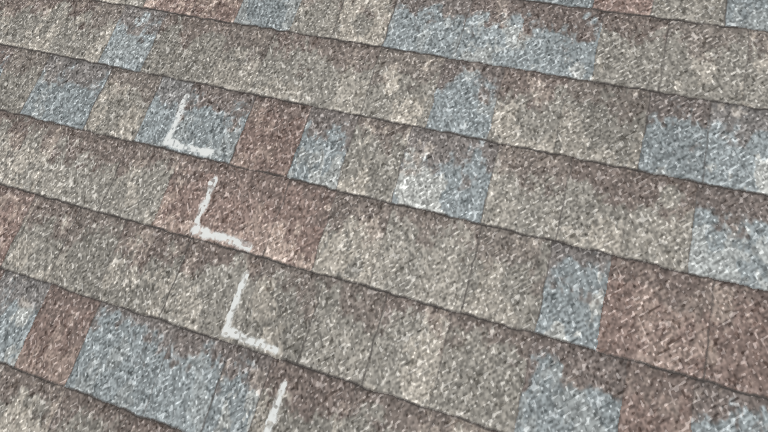
Give the GLSL for this texture, as a Shadertoy shader.

```glsl
// Weathered roof shingles seen at a slant: a projective map gives tab and course
// coordinates, each tab gets a hashed width and granule colour, then ragged bands,
// lichen, speckle, worn seams and a diagonal run of L-shaped chalk strokes.

const vec3 BROWN_GREY = vec3(0.535, 0.522, 0.495);
const vec3 BLUE_GREY  = vec3(0.535, 0.56, 0.565);
const vec3 RED_BROWN  = vec3(0.505, 0.445, 0.42);
const vec3 BAND       = vec3(0.455, 0.415, 0.395);
const vec3 LICHEN     = vec3(0.74, 0.70, 0.645);
const vec3 SEAM       = vec3(0.31, 0.295, 0.285);
const vec3 CHALK      = vec3(0.90, 0.91, 0.90);

float hash(vec2 p) {
    return fract(sin(dot(p, vec2(127.1, 311.7))) * 43758.5453);
}

float noise(vec2 p) {
    vec2 i = floor(p), f = fract(p);
    f = f * f * (3.0 - 2.0 * f);
    return mix(mix(hash(i), hash(i + vec2(1, 0)), f.x),
               mix(hash(i + vec2(0, 1)), hash(i + vec2(1, 1)), f.x), f.y);
}

// Octaves are rotated so that no grid direction shows
float fbm(vec2 p) {
    float sum = 0.0, amp = 0.5;
    for (int k = 0; k < 5; k++) {
        sum += amp * noise(p);
        p = mat2(1.6, 1.2, -1.2, 1.6) * p + 17.3;
        amp *= 0.58;
    }
    return sum / 1.11;
}

// Perspective: x counts tabs, y counts courses downward
vec2 roofCoords(vec2 p) {
    float depth = 1.0 + 0.188 * p.x + 0.3845 * p.y;
    float tab = 9.7 * (p.x + 0.53 * p.y - 0.19);
    float course = -1.047 * p.x + 7.958 * p.y + 1.265;
    return vec2(tab, course) / depth;
}

// Uneven position of the joint on the left of a tab
float jointAt(float tab, float row) {
    return tab + 0.5 * hash(vec2(tab, row + 31.0)) - 0.1;
}

float line(float dist, float halfWidth, float blur) {
    return 1.0 - smoothstep(halfWidth - blur, halfWidth + blur, dist);
}

float segment(vec2 p, vec2 a, vec2 b) {
    vec2 d = b - a;
    return length(p - a - d * clamp(dot(p - a, d) / dot(d, d), 0.0, 1.0));
}

// Granule colour of one tab
vec3 tabColour(vec2 id) {
    float kind = hash(id + 4.3);
    vec3 c = kind < 0.46 ? BROWN_GREY : kind < 0.72 ? BLUE_GREY : RED_BROWN;
    return c * (0.95 + 0.1 * hash(id + 3.1));
}

// L-shaped stroke, one per course, stepping sideways with each course
float chalkMark(vec2 roof, float row, float blur) {
    vec2 p = vec2(roof.x - 3.0 - 1.07 * (row - 2.0), roof.y - row);
    p += 0.12 * (vec2(fbm(roof * 7.0), fbm(roof * 7.0 + 40.0)) - 0.5);
    float reach = 0.8 + 0.3 * hash(vec2(row, 5.0));
    float d = min(segment(p, vec2(0.0, 0.25), vec2(0.0, 0.9)),
                  segment(p, vec2(0.0, 0.9), vec2(reach, 0.92)));
    float wear = smoothstep(0.15, 0.45, noise(roof * 24.0));
    float present = step(2.0, row) * step(row, 5.0);
    return present * line(d, 0.05, 0.01 + blur) * (0.4 + 0.55 * wear);
}

void mainImage(out vec4 fragColor, in vec2 fragCoord) {
    vec2 p = vec2(fragCoord.x, iResolution.y - fragCoord.y) / iResolution.y;
    float blur = 5.0 / iResolution.y;
    vec2 roof = roofCoords(p);
    vec2 grainPos = mat2(0.8, 0.6, -0.6, 0.8) * roof;
    float fine = noise(grainPos * 36.0);
    float coarse = noise(grainPos.yx * 17.0 + 60.0);

    // Course and tab lookup
    vec2 edge = roof + vec2(0.06, 0.05) * (fbm(roof * 6.0) - 0.5);
    float row = floor(edge.y), down = fract(edge.y);
    float tab = floor(edge.x + 0.1);
    tab -= step(edge.x, jointAt(tab, row));
    vec2 id = vec2(tab, row);
    float leftGap = edge.x - jointAt(tab, row);
    float rightGap = jointAt(tab + 1.0, row) - edge.x;

    // Base colour with a ragged, speckled dark band along the upper part
    vec3 col = tabColour(id);
    float patches = fbm(roof * 3.2 + 9.0 * hash(id));
    float ragged = down + 1.1 * (patches - 0.5) + 0.18 * (coarse - 0.5);
    float band = 1.0 - smoothstep(0.2, 0.42, ragged);
    col = mix(col, BAND, band * (0.45 + 0.5 * hash(id + 12.0)));

    // Crusty lichen blotches, heavier on some tabs and near their lower edge
    float growth = fbm(roof * vec2(3.0, 2.4) + 50.0 + 5.0 * hash(id + 2.0));
    growth += 0.14 * (down - 0.55) + 0.08 * (coarse - 0.5);
    float lichen = smoothstep(0.53, 0.62, growth);
    lichen *= 0.15 + 0.6 * hash(id + 21.0);
    col = mix(col, mix(col * 1.25, LICHEN, 0.5), lichen);

    // Mineral granules: fine and coarse speckle with pale and dark chips
    col *= 1.0 + 0.46 * (fine - 0.5) + 0.18 * (coarse - 0.5);
    col += 0.19 * smoothstep(0.62, 0.9, noise(grainPos * 30.0 + 90.0));
    col -= 0.10 * smoothstep(0.65, 0.9, noise(grainPos * 27.0 + 140.0));
    col *= 0.99 + 0.12 * fbm(roof * 0.8 + 4.0);

    // Faint broken joints, course shadows and the pale worn lip above each
    float nearId = tab + step(rightGap, leftGap);
    float jointDepth = 0.15 + 0.5 * hash(vec2(nearId, row + 8.0));
    float broken = smoothstep(0.25, 0.6, fbm(roof * 5.0 + 70.0));
    float joint = line(min(leftGap, rightGap), 0.012, blur);
    float shadow = line(min(down, 1.0 - down), 0.014, blur);
    float lip = line(abs(down - 0.955), 0.018, blur);
    col += 0.05 * lip * broken;
    col = mix(col, SEAM, jointDepth * joint * (0.4 + 0.6 * broken));
    col = mix(col, SEAM, shadow * (0.4 + 0.4 * broken));
    col *= 1.0 - 0.12 * (1.0 - smoothstep(0.0, 0.1, down));

    col = mix(col, CHALK, chalkMark(roof, row, blur));
    fragColor = vec4(clamp(col, 0.0, 1.0), 1.0);
}
```
